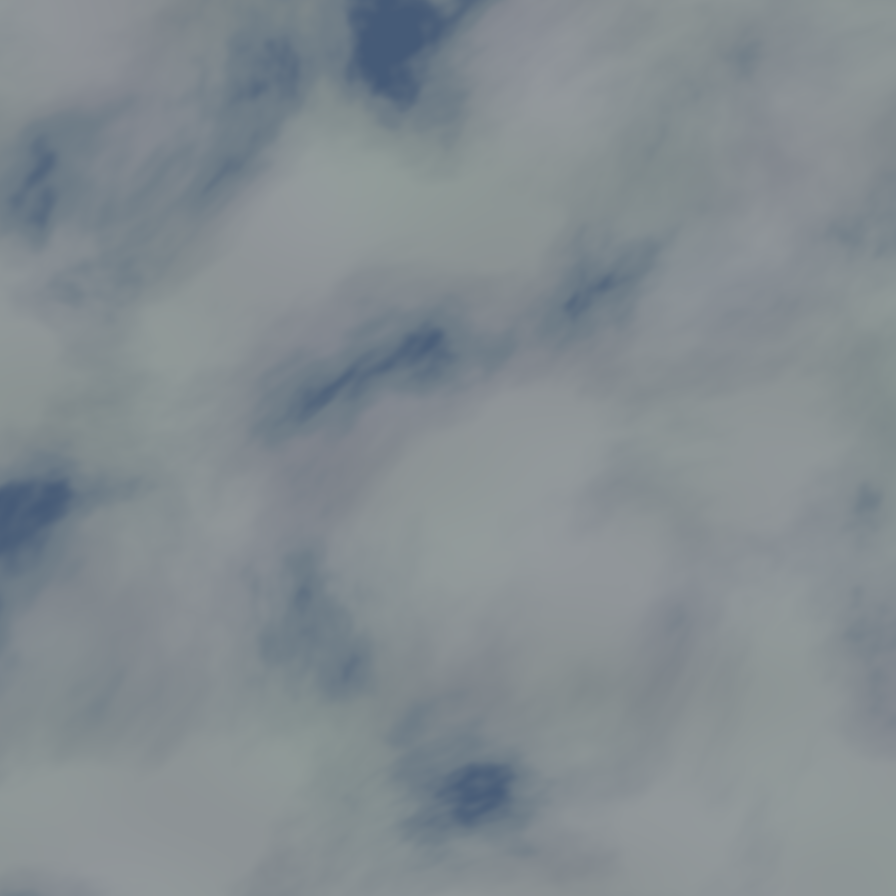
This texture is drawn by a WebGL 1 fragment shader. Its source:

```glsl
precision highp float;
// Overcast sky: soft grey cloud with ragged slate-blue gaps where it thins.
// A warped oblique wave places the thin regions, stretched gradient-noise
// fbm tears their edges, and the resulting thinness picks the colour.

uniform vec2 u_resolution;

const vec3 PALE_CLOUD = vec3(0.560, 0.588, 0.594);
const vec3 GREY_CLOUD = vec3(0.508, 0.540, 0.560);
const vec3 HAZE_BLUE  = vec3(0.437, 0.490, 0.530);
const vec3 DEEP_BLUE  = vec3(0.275, 0.355, 0.465);
const vec3 MAUVE_TINT = vec3(0.006, -0.008, 0.008);

const float TAU = 6.2831853;
const vec2 GAP_CENTER = vec2(0.30, 0.48);   // one crest of the gap wave
const vec2 GAP_WAVE_A = vec2(1.635, 1.202); // wave vectors, cycles per canvas
const vec2 GAP_WAVE_B = vec2(1.058, -2.163);
const float GAP_STRENGTH = 0.16;
const float WARP = 0.25;
const vec2 WISP_DIR = vec2(0.78, 0.625);    // wisps lean up to the right
const vec2 WISP_FREQ = vec2(3.2, 5.0);      // along and across the wisps
const float WISP_STRENGTH = 1.2;
const float WISP_GAIN = 0.55;
const float THICK_CORNER = 0.13;            // denser cloud at lower right

// Random unit vector for a lattice point.
vec2 randomDir(vec2 cell) {
  vec3 h = fract(cell.xyx * vec3(0.1031, 0.1030, 0.0973));
  h += dot(h, h.yzx + 33.33);
  float angle = TAU * fract((h.x + h.y) * h.z);
  return vec2(cos(angle), sin(angle));
}

// Gradient noise, roughly -0.7 to 0.7.
float noise(vec2 p) {
  vec2 i = floor(p);
  vec2 f = p - i;
  vec2 w = f * f * f * (f * (f * 6.0 - 15.0) + 10.0);
  vec2 e = vec2(1.0, 0.0);
  float a = dot(randomDir(i), f);
  float b = dot(randomDir(i + e.xy), f - e.xy);
  float c = dot(randomDir(i + e.yx), f - e.yx);
  float d = dot(randomDir(i + e.xx), f - e.xx);
  return mix(mix(a, b, w.x), mix(c, d, w.x), w.y);
}

// Normalised sum of rotated octaves.
float fbm(vec2 p) {
  const mat2 TURN = mat2(1.76, 0.95, -0.95, 1.76);
  float sum = 0.0;
  float total = 0.0;
  float amp = 1.0;
  for (int i = 0; i < 5; i++) {
    sum += amp * noise(p);
    total += amp;
    amp *= WISP_GAIN;
    p = TURN * p + vec2(17.3, 9.1);
  }
  return sum / total;
}

// How thin the cloud is: negative is solid, above 0.3 is open sky.
float thinness(vec2 p) {
  vec2 warp = vec2(noise(p * 3.1 + 40.0), noise(p * 3.1 + 75.0));
  vec2 g = p + WARP * warp - GAP_CENTER;
  float gaps = cos(TAU * dot(g, GAP_WAVE_A)) + cos(TAU * dot(g, GAP_WAVE_B));

  vec2 across = vec2(-WISP_DIR.y, WISP_DIR.x);
  vec2 q = vec2(dot(p, WISP_DIR), dot(p, across)) * WISP_FREQ;
  float wisps = fbm(q + 0.3 * warp + 21.0);

  float corner = smoothstep(0.15, 0.8, p.x - p.y);
  return GAP_STRENGTH * gaps + WISP_STRENGTH * wisps - THICK_CORNER * corner;
}

void main() {
  vec2 p = gl_FragCoord.xy / min(u_resolution.x, u_resolution.y);
  float thin = thinness(p);

  // Cloud shading, then haze, then open sky.
  vec3 color = mix(PALE_CLOUD, GREY_CLOUD, smoothstep(-0.30, 0.14, thin));
  color = mix(color, HAZE_BLUE, smoothstep(0.06, 0.28, thin));
  color = mix(color, DEEP_BLUE, smoothstep(0.26, 0.50, thin));

  // Faint warm and cool drift inside the solid cloud.
  float solid = 1.0 - smoothstep(0.05, 0.3, thin);
  color += MAUVE_TINT * solid * 2.0 * noise(p * 4.3 + 110.0);
  color += 0.04 * solid * noise(p * vec2(4.0, 6.5) + 150.0);

  gl_FragColor = vec4(color, 1.0);
}
```
